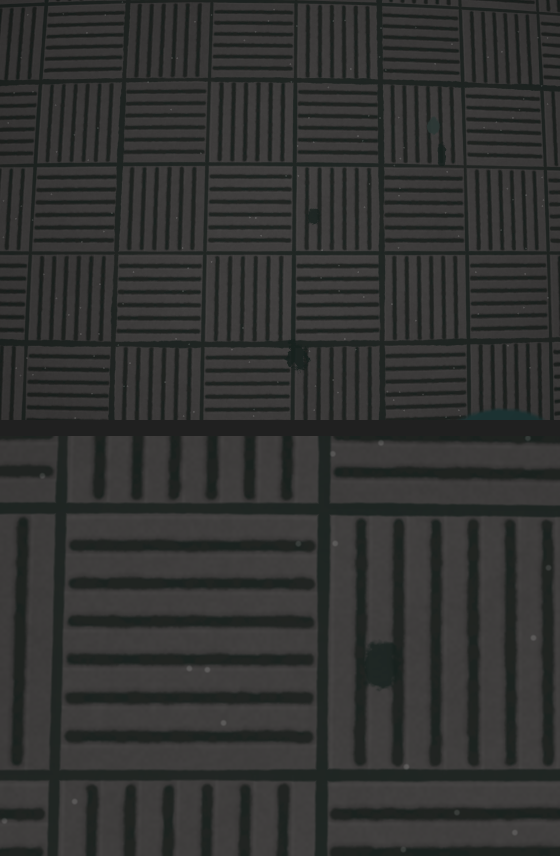
Top, the full canvas; bottom, a detail of the centre.
Reproduce this texture procedurally as a Shadertoy shader.

```glsl
// Dark rubber paving: square tiles in a checkerboard of upright and level ribs.
// A lens-and-tilt warp maps the canvas to tile space; segment distances cut the
// grooves, line distances the seams, and noise adds moss, grit and stains.

const vec3 RIB = vec3(0.248, 0.242, 0.240);
const vec3 GROOVE = vec3(0.120, 0.134, 0.124);
const vec3 MOSS = vec3(0.085, 0.125, 0.112);
const vec3 GUM = vec3(0.175, 0.225, 0.215);
const vec3 TEAL = vec3(0.120, 0.215, 0.215);
const float RIBS = 7.0;

float hash(vec2 p) {
    vec3 q = fract(vec3(p.xyx) * 0.1031);
    q += dot(q, q.yzx + 33.33);
    return fract((q.x + q.y) * q.z);
}

float noise(vec2 p) {
    vec2 i = floor(p), f = fract(p);
    f = f * f * (3.0 - 2.0 * f);
    return mix(mix(hash(i), hash(i + vec2(1, 0)), f.x),
               mix(hash(i + vec2(0, 1)), hash(i + vec2(1, 1)), f.x), f.y);
}

float fbm(vec2 p) {
    float sum = 0.0, amp = 0.5;
    for (int i = 0; i < 4; i++) {
        sum += amp * noise(p);
        p = p * 2.03 + 17.0;
        amp *= 0.5;
    }
    return sum;
}

// Canvas point (height units, y down) to tile coordinates
vec2 tileSpace(vec2 p) {
    float size = 0.1997 + p.y * (0.0245 - 0.0081 * p.y);
    float x = p.x - 0.705 + 0.0085 * p.y;
    float u = x / size * (1.0 + x * (0.0317 + 0.0786 * x));
    float bow = 0.0495 * (1.0 - 1.667 * p.y);
    float y = p.y - bow * (p.x - 0.503) * (p.x - 0.503) - 0.3906;
    return vec2(u, y * (4.827 - 0.63 * y + 0.535 * y * y));
}

// Distance to the nearest groove; a runs across the ribs, b along them
float grooveDistance(float a, float b) {
    float line = clamp(round(a * RIBS), 1.0, RIBS - 1.0) / RIBS;
    return length(vec2(a - line, b - clamp(b, 0.055, 0.945)));
}

// Seam coverage around an integer line; every third joint is wider
float seam(float t, float phase, float wear, float px) {
    float joint = step(abs(mod(round(t) - phase, 3.0)), 0.1);
    float halfWidth = 0.010 + 0.010 * wear + joint * 0.018 * wear;
    return 1.0 - smoothstep(halfWidth - px * 0.5, halfWidth + 0.008 + px * 0.5, abs(t - round(t)));
}

// Ragged elliptical stain coverage
float blob(vec2 p, vec2 centre, vec2 radius, float rough) {
    float r = length((p - centre) / radius) + rough * (fbm(p * 90.0) - 0.47);
    return 1.0 - smoothstep(0.85, 1.1, r);
}

// Sparse round grit, one candidate per grid cell
float grit(vec2 p, float cells, float amount) {
    vec2 g = p * cells, id = floor(g);
    vec2 spot = 0.25 + 0.5 * vec2(hash(id + 3.1), hash(id + 8.7));
    return step(1.0 - amount, hash(id)) * (1.0 - smoothstep(0.08, 0.22, length(fract(g) - spot)));
}

void mainImage(out vec4 fragColor, in vec2 fragCoord) {
    vec2 p = vec2(fragCoord.x, iResolution.y - fragCoord.y) / iResolution.y;
    float px = 4.8 / iResolution.y;
    vec2 t = tileSpace(p), id = floor(t), f = fract(t);

    // Worn noise at three scales
    float broad = fbm(t * 1.7 + 40.0);
    float fine = fbm(t * 24.0);
    float grain = noise(p * 330.0);

    // Rib faces with a per-tile tint
    vec3 col = RIB * (0.97 + 0.06 * hash(id + 51.0));
    col *= 0.95 + 0.07 * broad + 0.05 * (fine - 0.47) + 0.04 * (grain - 0.5);

    // Grooves, alternating direction, with soft shoulders
    bool level = mod(id.x + id.y, 2.0) > 0.5;
    vec2 across = level ? f.yx : f;
    float d = grooveDistance(across.x, across.y) + 0.014 * (fine - 0.47);
    float tileWear = 0.8 + 0.4 * hash(id + 9.0);
    vec3 dirt = mix(GROOVE, MOSS, smoothstep(0.4, 0.65, fine) * 0.6);
    float cut = 1.0 - smoothstep(0.014 - px * 0.5, 0.026 + px * 0.5, d);
    col *= 1.0 - 0.16 * tileWear * (1.0 - smoothstep(0.015, 0.045, d));
    col = mix(col, dirt, cut * min(1.0, 0.78 + 0.18 * tileWear));
    float lip = across.x * RIBS - round(across.x * RIBS);
    col += 0.014 * (1.0 - cut) * smoothstep(0.18, 0.24, lip) * (1.0 - smoothstep(0.24, 0.34, lip));

    // Seams between tiles
    float wear = clamp(broad * 1.4 + fine * 0.6 - 0.3, 0.0, 1.2);
    float gap = max(seam(t.x, 1.0, wear, px), seam(t.y, 2.0, wear, px));
    col = mix(col, mix(GROOVE, MOSS, wear * 0.7), 0.85 * gap);

    // Pale grit, trodden spots and one corner patch
    col += 0.10 * grit(p, 70.0, 0.025);
    col = mix(col, MOSS, 0.8 * blob(p, vec2(0.747, 0.517), vec2(0.015, 0.019), 0.8));
    col = mix(col, MOSS, 0.85 * blob(p, vec2(0.705, 0.845), vec2(0.027, 0.032), 1.5));
    col = mix(col, MOSS, 0.8 * blob(p, vec2(1.052, 0.370), vec2(0.010, 0.030), 0.9));
    col = mix(col, GUM, 0.9 * blob(p, vec2(1.031, 0.300), vec2(0.015, 0.020), 0.5));
    col = mix(col, TEAL, blob(p, vec2(1.195, 1.025), vec2(0.115, 0.052), 0.1));

    // Light falls off toward the edges
    vec2 off = p - vec2(0.72, 0.56);
    col *= 1.02 - 0.27 * dot(off, off);
    fragColor = vec4(col, 1.0);
}
```
